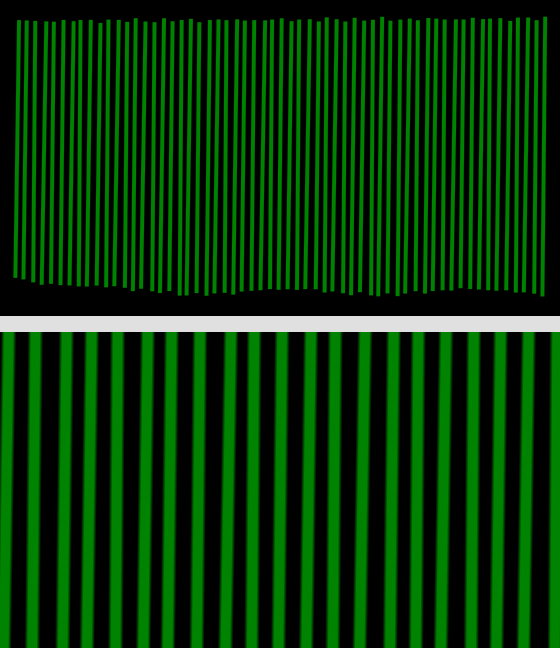
Top: the whole. Bottom: its middle third, enlarged.
Reproduce this pattern procedurally as a WebGL 1 fragment shader.

```glsl
precision highp float;
uniform vec2 u_resolution;

// Lengths are fractions of the canvas height on a 16:9 canvas
const vec2 CANVAS = vec2(16.0 / 9.0, 1.0);
const float SOFTNESS = 0.0036;
const float BAR_COUNT = 59.0;
const float SPACING = 0.02889;
const float FIRST_X = 0.0520;
const float BAR_WIDTH = 0.0126;
const float LEAN = 0.0104;
const vec3 BACKGROUND = vec3(0.0);
const vec3 BAR_GREEN = vec3(0.0, 0.515, 0.0);

// Layered sines: irregular offset in -1..1 for each bar
float wobble(float index, float seed) {
  return 0.45 * sin(index * 2.37 + seed)
       + 0.35 * sin(index * 4.19 + seed * 2.3)
       + 0.20 * sin(index * 1.13 + seed * 4.1);
}

// Upper ends climb slightly from left to right
float topEdge(float index) {
  return 0.9335 + 0.008 * index / BAR_COUNT + 0.009 * wobble(index, 1.7);
}

// Lower ends drop away on the left, then undulate
float bottomEdge(float index) {
  float drop = 0.058 * exp(-index / 5.0);
  float wave = 0.0093 * cos(index * 0.31416);
  return 0.0756 + drop - wave + 0.008 * wobble(index, 5.2);
}

// Soft-edged interval centred on zero
float band(float offset, float halfWidth, float softness) {
  return clamp((halfWidth - abs(offset)) / softness + 0.5, 0.0, 1.0);
}

// One leaning bar with horizontal ends
float bar(vec2 p, float index, vec2 softness) {
  float top = topEdge(index);
  float bottom = bottomEdge(index);
  float along = (p.y - bottom) / (top - bottom);
  float baseX = FIRST_X + index * SPACING;
  float topX = baseX + 0.5 * LEAN + 0.0045 * wobble(index, 0.6);
  float bottomX = baseX - 0.5 * LEAN + 0.0045 * wobble(index, 3.4);
  float across = band(p.x - mix(bottomX, topX, along), 0.5 * BAR_WIDTH, softness.x);
  float lengthwise = band(p.y - 0.5 * (top + bottom), 0.5 * (top - bottom), softness.y);
  return across * lengthwise;
}

// Nearest bar and its neighbours, limited to the row
float barRow(vec2 p, vec2 softness) {
  float nearest = floor((p.x - FIRST_X) / SPACING + 0.5);
  float coverage = 0.0;
  for (int i = -1; i <= 1; i++) {
    float index = nearest + float(i);
    float inRow = step(0.0, index) * step(index, BAR_COUNT - 1.0);
    coverage = max(coverage, inRow * bar(p, index, softness));
  }
  return coverage;
}

void main() {
  // Edges keep one softness, widened only where pixels are coarser
  vec2 softness = max(vec2(SOFTNESS), CANVAS / u_resolution);
  vec2 p = gl_FragCoord.xy / u_resolution * CANVAS;
  gl_FragColor = vec4(mix(BACKGROUND, BAR_GREEN, barRow(p, softness)), 1.0);
}
```
